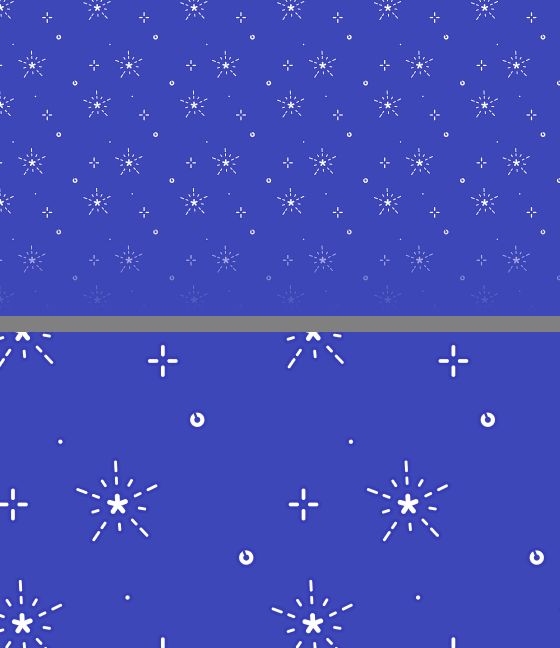
Top: the whole. Bottom: its middle third, enlarged.
A Shadertoy shader for this pattern:

```glsl
// Tiled white starbursts, crosses, open rings and dots on blue, fading out toward the bottom
#define UNITS 432.0               // design units per canvas height
#define TILE vec2(132.4, 133.2)   // repeat size in design units
#define BLUE vec3(0.24, 0.28, 0.72)
#define HALO_BLUE vec3(0.21, 0.24, 0.71)
#define INK vec3(1.0)
#define RAY_HALF 0.65             // half width of a burst dash
#define CROSS_HALF 0.85           // half width of a cross arm
#define WOBBLE 0.1                // hand-drawn angle variation, radians
#define FADE_LOW 0.015            // heights where the marks vanish and are full
#define FADE_HIGH 0.305

const float TAU = 6.2831853;

// Offset from the nearest repeat of an anchor
vec2 repeatAt(vec2 p, vec2 anchor) {
    return (fract((p - anchor) / TILE + 0.5) - 0.5) * TILE;
}

// Rounded dash along a direction, between two radii
float dash(vec2 p, float angle, float r0, float r1, float halfWidth) {
    vec2 dir = vec2(cos(angle), sin(angle));
    return length(p - dir * clamp(dot(p, dir), r0, r1)) - halfWidth;
}

// Five-armed star inside two rings of dashes
float burst(vec2 p) {
    float d = 1e5;
    for (int i = 0; i < 10; i++) {
        float k = float(i);
        float angle = 0.258 * TAU - k * TAU / 10.0 + WOBBLE * sin(0.55 * k);
        float inner = 9.6 + 0.7 * sin(2.3 * k);
        d = min(d, dash(p, angle, inner, inner + 2.5, RAY_HALF));
        if (i % 2 == 0) {
            d = min(d, dash(p, angle, 15.4, 19.4, RAY_HALF));
            d = min(d, dash(p, 0.258 * TAU - k * TAU / 10.0, 0.0, 3.8, 1.1));
        }
    }
    return d;
}

// Four separate arms, folded into one quadrant
float crossMark(vec2 p) {
    p = abs(p);
    return min(dash(p, 0.0, 2.9, 5.9, CROSS_HALF),
               dash(p, 0.25 * TAU, 2.9, 6.4, CROSS_HALF));
}

// Small ring with a notch cut near the top
float openRing(vec2 p) {
    float ring = abs(length(p) - 2.3) - 0.95;
    return max(ring, -dash(p, 0.31 * TAU, 0.0, 4.0, 0.55));
}

float dotMark(vec2 p) {
    return length(p) - 0.95;
}

// Two of each mark per tile
float pattern(vec2 p) {
    float d = min(burst(repeatAt(p, vec2(44.0, 209.4))),
                  burst(repeatAt(p, vec2(0.6, 155.0))));
    d = min(d, crossMark(repeatAt(p, vec2(128.7, 209.4))));
    d = min(d, crossMark(repeatAt(p, vec2(64.6, 274.8))));
    d = min(d, openRing(repeatAt(p, vec2(80.3, 248.0))));
    d = min(d, openRing(repeatAt(p, vec2(102.6, 185.2))));
    d = min(d, dotMark(repeatAt(p, vec2(17.9, 238.0))));
    return min(d, dotMark(repeatAt(p, vec2(48.5, 167.0))));
}

void mainImage(out vec4 fragColor, in vec2 fragCoord) {
    vec2 uv = fragCoord / iResolution.y;
    float pixel = UNITS / iResolution.y;
    float d = pattern(uv * UNITS);

    // Edge coverage and a faint dark rim, both fading with height
    float fade = clamp((uv.y - FADE_LOW) / (FADE_HIGH - FADE_LOW), 0.0, 1.0);
    float ink = clamp(0.5 - d / pixel, 0.0, 1.0) * fade;
    float halo = (1.0 - smoothstep(0.8, 2.0, d)) * fade;

    vec3 color = mix(BLUE, HALO_BLUE, halo);
    fragColor = vec4(mix(color, INK, ink), 1.0);
}
```
